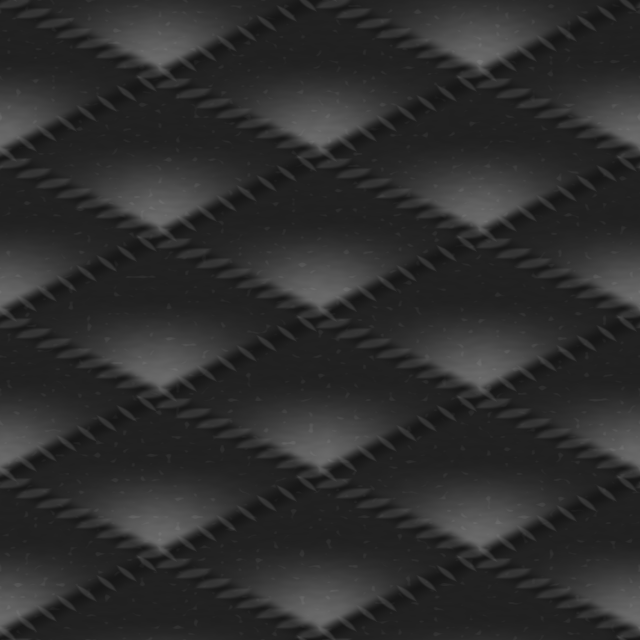
Write a WebGL 1 fragment shader that draws this pattern.

```glsl
precision highp float;

uniform vec2 u_resolution;

const vec2 REPEATS = vec2(2.0, 4.0);            // diamonds across and down
const float SEAM_LIFT = 0.0052;                 // height of the lowest crossing
const float STITCHES = 32.0;                    // stitches across the canvas per seam
const float STITCH_PHASE = 0.333;
const float STITCH_WIDTH = 0.0026;              // half width at the middle
const vec2 FALLING_STITCH = vec2(0.0252, 0.0069);  // half-length vectors
const vec2 RISING_STITCH = vec2(0.0143, -0.0117);
const float STITCH_TONE = 0.50;
const float STITCH_OPACITY = 0.27;
const float LEATHER_TONE = 0.128;
const float GLOW_TONE = 0.285;
const float GLOW_SPREAD = 0.25;
const float SEAM_SHADE = 0.70;
const float SEAM_SOFTNESS = 0.10;
const vec2 SPECK_GRID = vec2(72.0, 104.0);
const float SPECK_TONE = 0.045;
const vec2 GRAIN_GRID = vec2(40.0, 128.0);
const float GRAIN_AMOUNT = 0.06;

vec2 gradientAt(vec2 cell, vec2 period) {
  cell = mod(cell, period);
  float angle = 6.2832 * fract(sin(dot(cell, vec2(127.1, 311.7))) * 43758.55);
  return vec2(cos(angle), sin(angle));
}

// Gradient noise that wraps after one period of grid cells
float wrappedNoise(vec2 pos, vec2 period) {
  vec2 cell = floor(pos);
  vec2 f = pos - cell;
  vec2 blend = f * f * f * (f * (f * 6.0 - 15.0) + 10.0);
  vec2 e = vec2(1.0, 0.0);
  float a = dot(gradientAt(cell, period), f);
  float b = dot(gradientAt(cell + e.xy, period), f - e.xy);
  float c = dot(gradientAt(cell + e.yx, period), f - e.yx);
  float d = dot(gradientAt(cell + e.xx, period), f - e.xx);
  return mix(mix(a, b, blend.x), mix(c, d, blend.x), blend.y);
}

float centeredFract(float x) {
  return fract(x + 0.5) - 0.5;
}

// Slanted, tapering stitches along the seams where seamCoord is whole.
// seamNormal is the gradient of seamCoord in canvas units.
float stitchMask(float x, float seamCoord, vec2 seamNormal, vec2 halfStitch,
                 float phase, float pixel) {
  float along = centeredFract(seamCoord) / dot(seamNormal, halfStitch);
  float slot = (x - along * halfStitch.x) * STITCHES + phase;
  float offset = abs(centeredFract(slot)) / STITCHES;
  float dist = offset * abs(halfStitch.y) / length(halfStitch);
  float width = STITCH_WIDTH * (1.0 - along * along);
  float soft = 0.0005 + 0.6 * pixel;
  return 1.0 - smoothstep(-soft, soft, dist - width);
}

void main() {
  vec2 uv = gl_FragCoord.xy / u_resolution;
  float pixel = 1.0 / min(u_resolution.x, u_resolution.y);

  // Diamond coordinates: (0,0) is the bottom corner, (1,1) the top
  vec2 p = (uv - vec2(0.0, SEAM_LIFT)) * REPEATS;
  vec2 seams = vec2(p.y + p.x, p.y - p.x);
  vec2 q = fract(seams);
  float height = 0.5 * (q.x + q.y);
  float side = 0.5 * (q.x - q.y) / GLOW_SPREAD;

  // Padded surface lit toward its bottom corner
  float glow = 1.0 - smoothstep(0.08, 0.62, height);
  glow *= exp(-side * side);
  glow *= smoothstep(-0.01, 0.08, min(q.x, q.y));
  float tone = LEATHER_TONE + GLOW_TONE * glow;

  // Fine grain and scattered specks
  float grain = wrappedNoise(uv * GRAIN_GRID, GRAIN_GRID);
  float speckNoise = wrappedNoise(uv * SPECK_GRID + 0.5, SPECK_GRID);
  tone *= 1.0 + GRAIN_AMOUNT * grain;
  tone += SPECK_TONE * smoothstep(0.30, 0.55, speckNoise);

  // Shade sunk into the seams
  vec2 toSeam = min(q, 1.0 - q);
  float edge = min(toSeam.x, toSeam.y);
  tone *= mix(SEAM_SHADE, 1.0, smoothstep(0.0, SEAM_SOFTNESS, edge));

  // Stitches on both seam directions
  float falling = stitchMask(uv.x, seams.x, REPEATS, FALLING_STITCH,
                             STITCH_PHASE, pixel);
  float rising = stitchMask(uv.x, seams.y, vec2(-REPEATS.x, REPEATS.y),
                            RISING_STITCH, -STITCH_PHASE, pixel);
  tone = mix(tone, STITCH_TONE, STITCH_OPACITY * falling);
  tone = mix(tone, STITCH_TONE, STITCH_OPACITY * rising);

  gl_FragColor = vec4(vec3(tone), 1.0);
}
```
